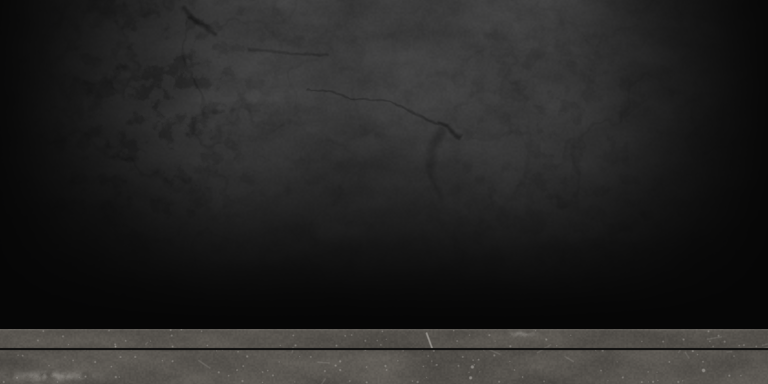
Reproduce this background procedurally as a WebGL 1 fragment shader.

```glsl
precision highp float;
// Dark plaster wall in a soft spotlight above a worn two-plank stone ledge.
uniform vec2 u_resolution;

const float LEDGE_TOP = 0.143;
const float SEAM_Y = 0.091;

float hash(vec2 p) {
  vec3 q = fract(vec3(p.xyx) * 0.1031);
  q += dot(q, q.yzx + 33.33);
  return fract((q.x + q.y) * q.z);
}

float noise(vec2 p) {
  vec2 i = floor(p), f = fract(p);
  f = f * f * (3.0 - 2.0 * f);
  float low = mix(hash(i), hash(i + vec2(1.0, 0.0)), f.x);
  float high = mix(hash(i + vec2(0.0, 1.0)), hash(i + 1.0), f.x);
  return mix(low, high, f.y);
}

float fbm(vec2 p) {
  float sum = 0.0, gain = 0.5;
  for (int i = 0; i < 5; i++) {
    sum += gain * noise(p);
    p = mat2(1.6, 1.2, -1.2, 1.6) * p + 17.3;
    gain *= 0.5;
  }
  return sum / 0.97;
}

float segment(vec2 p, vec2 a, vec2 b) {
  vec2 d = b - a;
  return length(p - a - d * clamp(dot(p - a, d) / dot(d, d), 0.0, 1.0));
}

// Soft line: full strength on the segment, fading over its width.
float stroke(vec2 p, vec2 a, vec2 b, float width) {
  return 1.0 - smoothstep(0.0, width, segment(p, a, b));
}

float blob(vec2 p, vec2 center, vec2 radius) {
  vec2 d = (p - center) / radius;
  return exp(-dot(d, d));
}

float spotlight(vec2 p) {
  float sides = smoothstep(-0.12, 0.72, p.x) * smoothstep(2.1, 1.3, p.x);
  float height = smoothstep(0.13, 0.77, p.y);
  float corners = 1.0 - 0.22 * smoothstep(0.82, 1.0, p.y) * smoothstep(0.3, 1.0, abs(p.x - 1.0));
  return sides * height * corners;
}

float cracks(vec2 p) {
  vec2 w = p + 0.035 * (vec2(fbm(p * 13.0), fbm(p * 13.0 + 41.0)) - 0.5);
  float c = 0.55 * stroke(w, vec2(0.80, 0.766), vec2(1.03, 0.727), 0.005);
  c = max(c, 0.7 * stroke(w, vec2(1.03, 0.727), vec2(1.145, 0.672), 0.007));
  c = max(c, stroke(w, vec2(1.14, 0.678), vec2(1.195, 0.648), 0.010));
  c = max(c, 0.55 * stroke(w, vec2(1.145, 0.66), vec2(1.115, 0.57), 0.018));
  c = max(c, 0.35 * stroke(w, vec2(1.115, 0.57), vec2(1.15, 0.48), 0.016));
  c = max(c, 0.8 * stroke(w, vec2(0.47, 0.97), vec2(0.56, 0.915), 0.011));
  return max(c, 0.5 * stroke(w, vec2(0.64, 0.878), vec2(0.86, 0.857), 0.007));
}

vec3 wall(vec2 p) {
  float clouds = fbm(p * vec2(3.5, 5.0) + 3.0) - 0.5;
  float smears = fbm(p * vec2(9.0, 20.0) + 2.0 * clouds) - 0.5;
  float grain = noise(p * 180.0) - 0.5;
  float vein = 1.0 - smoothstep(0.0, 0.045, abs(fbm(p * 7.0 + 9.0) - 0.5));
  float worn = blob(p, vec2(0.40, 0.72), vec2(0.24, 0.32)) + 0.4 * blob(p, vec2(1.5, 0.6), vec2(0.3));
  float pits = smoothstep(0.5, 0.7, fbm(p * 32.0)) * (0.15 + worn);
  float tone = 1.0 + 0.38 * clouds + 0.28 * smears + 0.08 * grain;
  tone -= 0.14 * vein * (0.3 + worn) + 0.22 * pits + 0.42 * cracks(p);
  return vec3(1.0, 1.0, 1.005) * (0.022 + 0.222 * spotlight(p) * tone);
}

// Pale chips scattered on a jittered grid; each cell may hold one.
float chips(vec2 p, float scale, float density, float px) {
  vec2 q = p * scale, cell = floor(q);
  vec2 center = 0.25 + 0.5 * vec2(hash(cell + 3.7), hash(cell + 8.1));
  float radius = 0.05 + 0.14 * hash(cell + 5.3);
  float spot = 1.0 - smoothstep(radius - px * scale, radius + px * scale, length(fract(q) - center));
  return spot * step(hash(cell), density);
}

float scratches(vec2 p, float px) {
  float sum = 0.0;
  for (int i = 0; i < 14; i++) {
    float k = float(i);
    vec2 a = vec2(2.0 * hash(vec2(k, 2.0)), LEDGE_TOP * hash(vec2(k, 7.0)));
    vec2 span = vec2(hash(vec2(k, 4.0)) - 0.5, hash(vec2(k, 9.0)) - 0.5) * vec2(0.09, 0.04);
    sum += 0.3 * stroke(p, a, a + span, 0.0015 + px);
  }
  return sum + 1.1 * stroke(p, vec2(1.111, 0.132), vec2(1.125, 0.094), 0.002 + px);
}

vec3 ledge(vec2 p, float px) {
  float lower = 1.0 - smoothstep(SEAM_Y - px, SEAM_Y + px, p.y);
  float stains = fbm(p * vec2(7.0, 18.0) + lower * 31.0) - 0.5;
  float grain = noise(p * 210.0) - 0.5;
  vec3 color = mix(vec3(0.325, 0.312, 0.292), vec3(0.338, 0.325, 0.305), lower);
  color *= 1.0 + 0.38 * stains + 0.12 * grain;
  float scuff = blob(p, vec2(0.13, 0.02), vec2(0.10, 0.012)) + blob(p, vec2(1.36, 0.13), vec2(0.03, 0.007));
  color += 0.16 * scuff * smoothstep(0.35, 0.7, fbm(p * 40.0));
  color += 0.16 * chips(p, 75.0, 0.09, px) + 0.22 * chips(p + 5.0, 38.0, 0.035, px);
  color += 0.22 * scratches(p, px);
  color += 0.05 * smoothstep(LEDGE_TOP - 0.007, LEDGE_TOP, p.y);
  float seam = 1.0 - smoothstep(0.001, 0.002 + px, abs(p.y - SEAM_Y));
  return mix(color, vec3(0.04), 0.9 * seam);
}

void main() {
  vec2 p = gl_FragCoord.xy / u_resolution * vec2(2.0, 1.0);
  float px = 1.0 / u_resolution.y;
  float above = smoothstep(LEDGE_TOP - 0.5 * px, LEDGE_TOP + 0.5 * px, p.y);
  gl_FragColor = vec4(mix(ledge(p, px), wall(p), above), 1.0);
}
```
